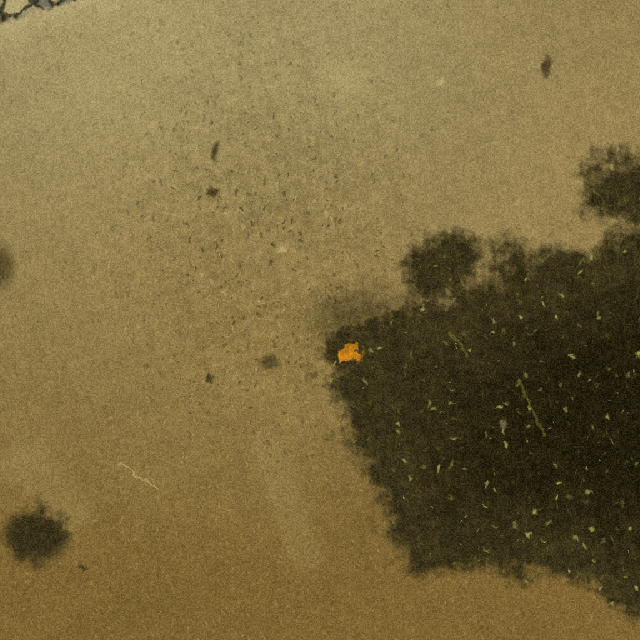
Write a WebGL 1 fragment shader that draws this texture.

```glsl
precision highp float;
// Murky shallow water over a sandy bed, with ragged weed shadows, straw flecks and one fallen leaf.
uniform vec2 u_resolution;
#define SAND_LOW vec3(0.495, 0.395, 0.195)
#define SAND_MID vec3(0.565, 0.48, 0.285)
#define SAND_HIGH vec3(0.635, 0.57, 0.385)
#define SHADE_WARM vec3(0.235, 0.205, 0.105)
#define SHADE_DEEP vec3(0.14, 0.12, 0.05)
#define STRAW vec3(0.76, 0.7, 0.47)
#define WEED vec3(0.5, 0.49, 0.2)
#define LEAF vec3(0.74, 0.48, 0.1)
#define EDGE_RAGGED 0.017
#define EDGE_SOFT 0.023
#define GRAIN 0.1

vec2 hash2(vec2 p) {
  vec3 q = fract(p.xyx * vec3(0.1031, 0.103, 0.0973));
  q += dot(q, q.yzx + 33.33);
  return fract((q.xx + q.yz) * q.zy);
}

mat2 turn(float a) { return mat2(cos(a), -sin(a), sin(a), cos(a)); }

// Layered sines, roughly -1 to 1
float waves(vec2 p) {
  float sum = 0.0, amp = 0.5;
  for (int i = 0; i < 5; i++) {
    p = turn(1.1) * p * 1.75 + 2.3;
    sum += amp * sin(p.x + 1.6 * sin(p.y));
    amp *= 0.65;
  }
  return sum;
}

// Cellular noise: nearest distance, second distance, cell value
vec3 cells(vec2 p) {
  vec3 res = vec3(9.0, 9.0, 0.0);
  for (int k = 0; k < 9; k++) {
    vec2 id = floor(p) + vec2(mod(float(k), 3.0), floor(float(k) / 3.0)) - 1.0;
    vec2 h = hash2(id + 40.0);
    float d = length(id + h - p);
    if (d < res.x) res = vec3(d, res.x, h.x);
    else res.y = min(res.y, d);
  }
  return res;
}

// Scattered slivers, each turned at random
float flecks(vec2 p, float density, float slender) {
  float sum = 0.0;
  for (int k = 0; k < 9; k++) {
    vec2 id = floor(p) + vec2(mod(float(k), 3.0), floor(float(k) / 3.0)) - 1.0;
    vec2 h = hash2(id + 90.0), r = hash2(id + 217.0);
    vec2 q = turn(r.x * 6.28) * (p - id - h);
    float d = length(q * vec2(1.0, slender)) / (0.2 + 0.5 * r.y);
    sum += step(fract(h.x * 7.0 + r.y), density) * (1.0 - smoothstep(0.2, 1.0, d)) * (0.4 + 0.6 * h.y);
  }
  return min(sum, 1.0);
}

float oval(vec2 p, vec2 c, vec2 r) { return (length((p - c) / r) - 1.0) * min(r.x, r.y); }

float spot(vec2 p, float x, float y, float rx, float ry, float soft) {
  return 1.0 - smoothstep(-soft, soft, oval(p, vec2(x, y), vec2(rx, ry)));
}

float strand(vec2 p, vec2 a, vec2 d, float w) {
  float t = clamp(dot(p - a, d) / dot(d, d), 0.0, 1.0);
  return 1.0 - smoothstep(0.3 * w, w, length(p - a - d * t));
}

// Signed distance to the large weed shadow and its outlying clump
float weedBed(vec2 p) {
  float body = max(0.626 - dot(p, vec2(0.93, 0.367)), dot(p, vec2(-0.308, 0.951)) - 0.301);
  body = max(body, 0.1 - p.y - 0.05 * smoothstep(0.9, 0.99, p.x));
  body = min(body, oval(p, vec2(0.695, 0.575), vec2(0.052, 0.062)));
  body = min(body, oval(p, vec2(0.87, 0.585), vec2(0.08, 0.036)));
  return min(body, oval(p, vec2(0.99, 0.705), vec2(0.07, 0.05)));
}

void main() {
  vec2 p = gl_FragCoord.xy / u_resolution;
  float broad = waves(p * 4.0), fine = waves(p * 34.0 + 5.0), silt = waves(p * 105.0);
  vec2 w = p + 0.004 * vec2(fine, silt);

  // Sand bed
  vec3 col = mix(SAND_LOW, SAND_MID, smoothstep(0.05, 0.48, p.y + 0.04 * broad));
  col = mix(col, SAND_HIGH, smoothstep(0.4, 0.95, p.y) * (1.0 - 0.65 * smoothstep(0.45, 1.0, p.x)));
  float rough = spot(p, 0.42, 0.61, 0.2, 0.27, 0.12);
  col *= 1.0 + 0.03 * broad + (0.02 + 0.02 * rough) * fine + (0.025 + 0.035 * rough) * silt;
  col -= 0.025 * rough;
  float haze = max(spot(w, 0.54, 0.874, 0.038, 0.028, 0.02), 0.5 * strand(w, vec2(0.42, 0.29), vec2(0.06, -0.16), 0.04));
  col = mix(col, STRAW, 0.3 * max(haze, 0.5 * strand(w, vec2(0.04, 0.28), vec2(0.07, -0.08), 0.05)));
  float litter = max(flecks(w * 95.0, 0.22, 3.0), flecks(w * 150.0, 0.2, 2.0));
  col = mix(col, STRAW, (0.3 + 0.2 * rough) * litter);
  col *= 1.0 - (0.13 + 0.22 * rough) * flecks(w * 110.0 + 31.0, 0.25, 1.8);

  // Weed shadows
  float ragged = EDGE_RAGGED * (waves(p * 13.0 + 1.0) + 0.6 * fine + 0.35 * silt);
  float d = weedBed(p) + ragged;
  float shade = 1.0 - smoothstep(-EDGE_SOFT, EDGE_SOFT, d);
  shade = max(shade, 0.6 * spot(w, 0.57, 0.5, 0.075, 0.045, 0.035));
  shade *= 1.0 - 0.85 * spot(w, 0.514, 0.353, 0.026, 0.022, 0.012);
  vec3 dark = mix(SHADE_WARM, SHADE_DEEP, smoothstep(0.0, 0.2, -d) * smoothstep(0.45, 0.95, p.x + 0.12 - 0.25 * p.y));
  dark *= 1.0 + 0.1 * fine + 0.12 * silt;
  dark = mix(dark, WEED, 0.5 * max(flecks(w * 75.0 + 11.0, 0.22, 3.0), 0.5 * flecks(w * 28.0, 0.3, 12.0)));
  dark = mix(dark, STRAW * vec3(0.85, 0.95, 0.7), 0.85 * flecks(w * 85.0 + 60.0, 0.09, 1.7));
  float stems = max(strand(w, vec2(0.81, 0.405), vec2(0.04, -0.085), 0.004), strand(w, vec2(0.705, 0.482), vec2(0.025, -0.04), 0.004));
  col = mix(col, mix(dark, WEED, 0.45 * stems), shade);
  float islet = spot(p + 0.6 * ragged, 0.055, 0.163, 0.047, 0.042, 0.014);
  col = mix(col, SHADE_WARM * (0.9 + 0.12 * silt), 0.95 * islet);
  col = mix(col, SHADE_WARM * 1.3, 0.8 * spot(p, 0.0, 0.583, 0.02, 0.03, 0.012));

  // Loose debris and the leaf
  float bits = max(0.8 * spot(w, 0.42, 0.434, 0.015, 0.01, 0.006), spot(w, 0.853, 0.896, 0.006, 0.015, 0.003));
  bits = max(bits, max(spot(w, 0.332, 0.699, 0.01, 0.009, 0.004), spot(w, 0.337, 0.763, 0.005, 0.013, 0.004)));
  bits = max(bits, max(spot(w, 0.327, 0.408, 0.006, 0.005, 0.003), spot(w, 0.128, 0.113, 0.006, 0.004, 0.003)));
  col = mix(col, SHADE_WARM, 0.8 * bits);
  float pale = max(0.7 * strand(w, vec2(0.185, 0.277), vec2(0.06, -0.04), 0.003), spot(w, 0.443, 0.61, 0.007, 0.007, 0.004));
  pale = max(pale, max(spot(w, 0.69, 0.872, 0.005, 0.005, 0.003), 0.6 * spot(w, 0.788, 0.336, 0.006, 0.008, 0.003)));
  col = mix(col, STRAW, 0.7 * pale);
  col = mix(col, LEAF * (1.0 + 0.15 * silt), spot(w + 0.004 * silt, 0.547, 0.447, 0.021, 0.013, 0.003));

  // Stones on the bank
  float bank = p.y - 0.966 - 0.31 * p.x + 0.006 * fine;
  vec3 stone = cells(w * 30.0 + 3.0);
  vec3 rock = mix(vec3(0.4, 0.4, 0.33), STRAW, stone.z) * (0.4 + 0.6 * smoothstep(0.0, 0.3, stone.y - stone.x));
  col = mix(col + 0.05 * (1.0 - smoothstep(0.0, 0.07, abs(bank))), rock, smoothstep(-0.004, 0.004, bank));

  col += GRAIN * (hash2(floor(p * 512.0)).x - 0.5);
  gl_FragColor = vec4(clamp(col, 0.0, 1.0), 1.0);
}
```
